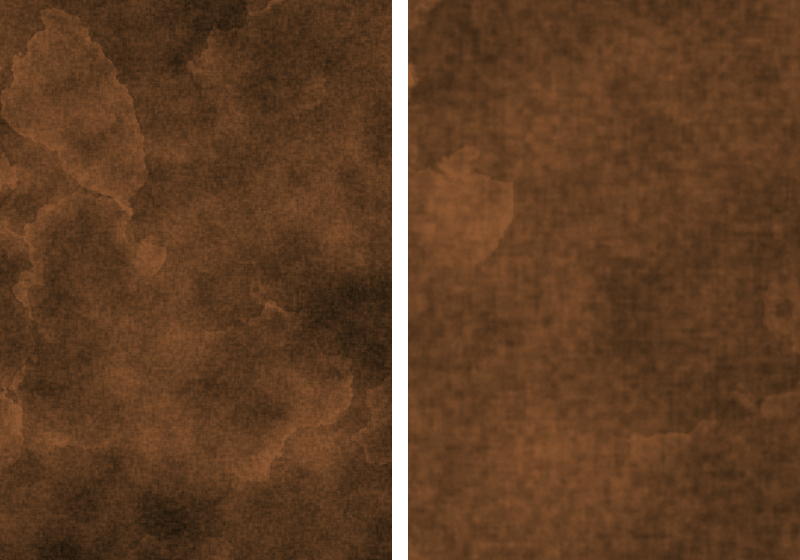
Left: the whole. Right: its middle third, enlarged.
Write a WebGL 1 fragment shader that draws this texture.

```glsl
precision highp float;
uniform vec2 u_resolution;

const vec3 UMBER = vec3(0.23, 0.15, 0.08);
const vec3 TAN = vec3(0.48, 0.30, 0.17);
const float CELL = 0.34;

float hash(vec2 p) {
  vec3 q = fract(vec3(p.xyx) * 0.1031);
  q += dot(q, q.yzx + 33.33);
  return fract((q.x + q.y) * q.z);
}

float noise(vec2 p) {
  vec2 cell = floor(p);
  vec2 f = fract(p);
  f = f * f * (3.0 - 2.0 * f);
  float low = mix(hash(cell), hash(cell + vec2(1.0, 0.0)), f.x);
  float high = mix(hash(cell + vec2(0.0, 1.0)), hash(cell + vec2(1.0, 1.0)), f.x);
  return mix(low, high, f.y);
}

// Layered noise centred on zero
float fbm(vec2 p) {
  float sum = 0.0;
  float amplitude = 0.5;
  for (int i = 0; i < 5; i++) {
    sum += amplitude * (noise(p) - 0.5);
    p = mat2(0.8, 0.6, -0.6, 0.8) * p * 2.03 + 17.3;
    amplitude *= 0.5;
  }
  return sum;
}

vec2 rotate(vec2 p, float angle) {
  float c = cos(angle);
  float s = sin(angle);
  return vec2(c * p.x - s * p.y, s * p.x + c * p.y);
}

float ellipseDistance(vec2 p, vec2 radii) {
  return (length(p / radii) - 1.0) * min(radii.x, radii.y);
}

// Pale ragged rim fading inward to a darker core
float stainTone(float d, float rimWidth, float strength) {
  float inside = smoothstep(0.002, -0.002, d);
  float rim = exp(min(d, 0.0) / rimWidth);
  return inside * (strength * rim - 0.13);
}

// One tilted stain per jittered cell, overlapping its neighbours
float stains(vec2 p, float ragged, float fade) {
  vec2 home = floor(p / CELL);
  float tone = 0.0;
  for (int j = -1; j <= 1; j++) {
    for (int i = -1; i <= 1; i++) {
      vec2 id = home + vec2(float(i), float(j));
      vec2 jitter = vec2(hash(id + 3.7), hash(id + 41.2));
      vec2 center = (id + 0.2 + 0.6 * jitter) * CELL;
      float size = hash(id + 77.1);
      vec2 radii = vec2(mix(0.13, 0.21, size), mix(0.08, 0.13, hash(id + 12.9)));
      vec2 local = rotate(p - center, 6.2832 * hash(id + 59.4));
      float d = ellipseDistance(local, radii) + ragged;
      float strength = mix(0.35, 0.6, hash(id + 93.6)) * fade;
      tone += stainTone(d, mix(0.022, 0.04, size), strength);
    }
  }
  return tone;
}

// Fine speckle with faint crossed threads
float clothGrain(vec2 p) {
  float speckle = fbm(p * 190.0) * 0.75;
  float weft = noise(p * vec2(85.0, 400.0)) - 0.5;
  float warp = noise(p * vec2(400.0, 85.0) + 31.0) - 0.5;
  return speckle + 0.17 * (weft + warp);
}

void main() {
  vec2 uv = gl_FragCoord.xy / u_resolution;
  vec2 p = gl_FragCoord.xy / u_resolution.y;

  // Bend the stain outlines, then fray them
  vec2 bend = vec2(fbm(p * 5.0 + 8.0), fbm(p * 5.0 + 52.0)) * 0.22;
  float ragged = fbm(p * 42.0 + 5.0) * 0.034;
  float fade = clamp(0.9 + 3.0 * fbm(p * 6.0 + 23.0), 0.25, 1.3);

  // Broad clouds, blotches and wear
  float tone = 0.47 + 1.35 * fbm(p * vec2(3.6, 4.6) + 64.0);
  tone += 0.85 * fbm(p * 19.0 + 11.0);
  tone += stains(p + bend + 2.0, ragged, fade);
  tone += clothGrain(p);

  // Darker borders
  vec2 edge = abs(uv - 0.5) * 2.0;
  tone -= 0.16 * smoothstep(0.55, 1.0, max(edge.x, edge.y));

  gl_FragColor = vec4(mix(UMBER, TAN, clamp(tone, -0.5, 1.25)), 1.0);
}
```
